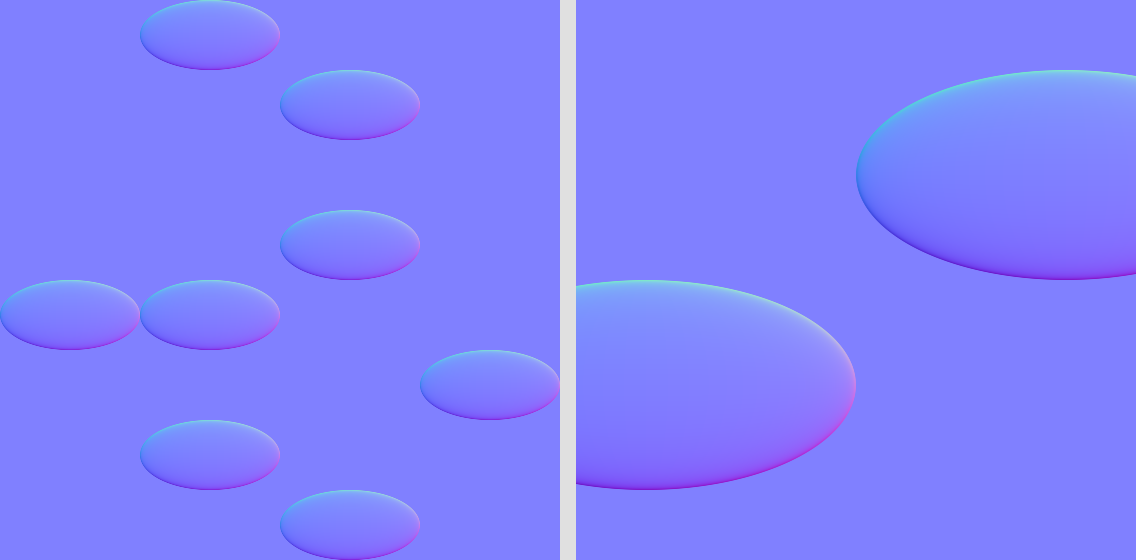
Left, the full canvas; right, a detail of the centre.
A WebGL 2 fragment shader for this texture map:

```glsl
#version 300 es
precision highp float;

uniform vec2 u_resolution;
out vec4 fragColor;

#define COLUMNS 4
#define ROWS 8
#define GRAINS 8
#define DOME_HEIGHT 0.0094
#define RIM_SOFTNESS 0.012

// Scatter: one grain per row, except that the middle rows share and skip
ivec2 grainCell(int i) {
    int column = ((7 * i * i + 3 * i + 10) / 4) % COLUMNS;
    int row = i - int(i / 2 == 2);
    return ivec2(column, row);
}

// Surface normal of a half ellipsoid; q is the position in radii
vec3 domeNormal(vec2 q, vec2 radius) {
    float rise = sqrt(max(1.0 - dot(q, q), RIM_SOFTNESS));
    return normalize(vec3(DOME_HEIGHT * q / (radius * rise), 1.0));
}

// Approximate signed distance to the ellipse, in canvas units
float ellipseDistance(vec2 q, vec2 radius) {
    float r = length(q);
    return (r - 1.0) * r / max(length(q / radius), 1e-4);
}

void main() {
    vec2 uv = gl_FragCoord.xy / u_resolution;
    float pixel = 1.0 / min(u_resolution.x, u_resolution.y);
    vec2 cellSize = 1.0 / vec2(COLUMNS, ROWS);
    vec2 radius = 0.5 * cellSize;

    // Flat ground with domes that fill their cells
    vec3 normal = vec3(0.0, 0.0, 1.0);
    for (int i = 0; i < GRAINS; i++) {
        vec2 center = (vec2(grainCell(i)) + 0.5) * cellSize;
        vec2 q = (uv - center) / radius;
        float edge = ellipseDistance(q, radius);
        float outside = length(q) < 0.5 ? 0.0 : smoothstep(-0.5 * pixel, 0.5 * pixel, edge);
        normal = mix(domeNormal(q, radius), normal, outside);
    }

    // Pack the normal into colour
    fragColor = vec4(normal * 0.5 + 0.5, 1.0);
}
```
